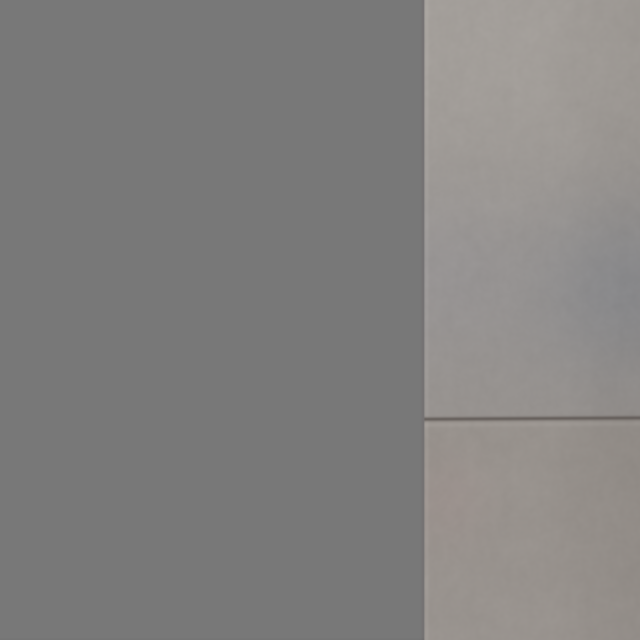
Write a WebGL 2 fragment shader that draws this texture.

```glsl
#version 300 es
precision highp float;

uniform vec2 u_resolution;
out vec4 fragColor;

vec2 hashGradient(vec2 cell) {
    vec2 q = vec2(dot(cell, vec2(127.1, 311.7)), dot(cell, vec2(269.5, 183.3)));
    return 2.0 * fract(sin(q) * 4375.85) - 1.0;
}

float gradientNoise(vec2 p) {
    vec2 i = floor(p), f = fract(p);
    vec2 w = f * f * f * (f * (f * 6.0 - 15.0) + 10.0);
    vec2 e = vec2(1.0, 0.0);
    float low = mix(dot(hashGradient(i), f), dot(hashGradient(i + e.xy), f - e.xy), w.x);
    float high = mix(dot(hashGradient(i + e.yx), f - e.yx), dot(hashGradient(i + e.xx), f - e.xx), w.x);
    return mix(low, high, w.y);
}

float softSpot(vec2 p, vec2 center, vec2 radius) {
    vec2 d = (p - center) / radius;
    return exp(-dot(d, d));
}

// Smooth, slightly mottled stone panels
vec3 stone(vec2 uv, float seamY) {
    vec3 upper = mix(vec3(0.592, 0.575, 0.562), vec3(0.638, 0.620, 0.602), smoothstep(0.45, 0.95, uv.y));
    vec3 lower = mix(vec3(0.600, 0.578, 0.560), vec3(0.592, 0.570, 0.550), uv.y / 0.346);
    vec3 color = mix(lower, upper, smoothstep(-0.003, 0.003, uv.y - seamY));

    // Cool and warm tints, then a darker right side
    color = mix(color, vec3(0.545, 0.550, 0.565), 0.75 * softSpot(uv, vec2(0.98, 0.55), vec2(0.16, 0.13)));
    color = mix(color, vec3(0.590, 0.580, 0.585), 0.6 * softSpot(uv, vec2(0.70, 0.57), vec2(0.12, 0.12)));
    color = mix(color, vec3(0.615, 0.570, 0.555), 0.6 * softSpot(uv, vec2(0.70, 0.22), vec2(0.06, 0.07)));
    color -= 0.025 * smoothstep(0.82, 1.0, uv.x);

    // Broad blotches and fine grain
    color += 0.012 * gradientNoise(uv * 14.0);
    color += 0.012 * gradientNoise(uv * vec2(55.0, 45.0));
    color += 0.008 * gradientNoise(uv * 120.0);
    return color;
}

void main() {
    vec2 uv = gl_FragCoord.xy / u_resolution;
    float pixel = 1.0 / min(u_resolution.x, u_resolution.y);
    float edgeX = 0.663;
    float seamY = 0.345 + 0.006 * (uv.x - edgeX);

    vec3 wall = stone(uv, seamY);

    // Pale rim along the panel side
    wall += 0.025 * exp(-pow((uv.x - edgeX - 0.004) / 0.003, 2.0));

    // Dark seam with a faint light lip beneath
    float seam = exp(-pow((uv.y - seamY) / 0.0032, 2.0));
    float lip = exp(-pow((uv.y - seamY + 0.009) / 0.004, 2.0));
    wall = mix(wall, vec3(0.385, 0.360, 0.345), 0.9 * seam);
    wall += 0.025 * lip;

    // Flat gray field, faintly darker beside the panels
    vec3 field = vec3(0.471);
    field -= vec3(0.015, 0.025, 0.022) * exp(-pow((uv.x - edgeX + 0.002) / 0.003, 2.0));
    field -= 0.015 * (1.0 - smoothstep(0.0, 0.005, uv.y));

    float side = smoothstep(-1.0, 1.0, (uv.x - edgeX) / max(pixel, 0.0015));
    fragColor = vec4(mix(field, wall, side), 1.0);
}
```
